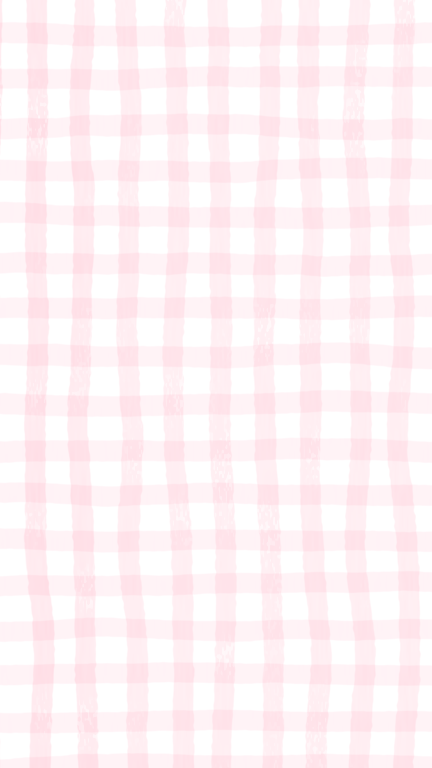
A WebGL 1 fragment shader for this pattern:

```glsl
precision highp float;
// Hand-painted gingham: nine pale pink columns crossing seventeen lighter rows.
// Each stripe wanders by 1D noise and the two washes multiply where they cross;
// the columns also carry brush streaks and dry, grainy patches.
uniform vec2 u_resolution;

float hash(vec2 p) {
  vec3 q = fract(vec3(p.xyx) * 0.1031);
  q += dot(q, q.yzx + 33.33);
  return fract((q.x + q.y) * q.z);
}

float noise(vec2 p) {
  vec2 cell = floor(p);
  vec2 f = fract(p);
  f = f * f * (3.0 - 2.0 * f);
  return mix(mix(hash(cell), hash(cell + vec2(1.0, 0.0)), f.x),
             mix(hash(cell + vec2(0.0, 1.0)), hash(cell + vec2(1.0, 1.0)), f.x), f.y);
}

// Coverage of unit-spaced stripes with wandering centres and ragged edges.
float stripes(float across, float along, float seed, float wander, float ragged, float blur) {
  float index = floor(across + 0.5);
  float lane = index * 7.0 + seed;
  float centre = index + 0.11 * (hash(vec2(lane, 5.0)) - 0.5);
  centre += wander * (noise(vec2(along * 0.42, lane)) - 0.5);
  centre += 0.035 * (noise(vec2(along * 1.7, lane + 1.0)) - 0.5);
  float offset = across - centre;
  float side = step(0.0, offset);
  float halfWidth = 0.222 + 0.03 * (noise(vec2(along * 0.8, lane + 2.0 + side)) - 0.5);
  halfWidth += ragged * (noise(vec2(along * 9.0, lane + 4.0 + side)) - 0.5);
  return 1.0 - smoothstep(-blur, blur, abs(offset) - halfWidth);
}

void main() {
  // One unit is one stripe pitch; y runs down from the top.
  vec2 p = vec2(gl_FragCoord.x, u_resolution.y - gl_FragCoord.y) * 9.39 / u_resolution.x;
  float blur = 0.6 * 9.39 / u_resolution.x + 0.008;

  // Columns lean right near the bottom; rows sag a little below the middle.
  float lean = 0.11 * smoothstep(9.0, 14.0, p.y) * smoothstep(0.0, 0.7, p.x);
  float sag = 0.11 * exp(-0.07 * (p.y - 11.0) * (p.y - 11.0));
  float column = stripes(p.x - 0.78 - lean, p.y, 40.0, 0.19, 0.03, blur);
  float row = stripes((p.y - sag) * 1.0055 - 0.72, p.x, 311.0, 0.13, 0.012, blur);

  // Brush texture in the columns: long streaks plus scattered dry grain.
  float streak = noise(p * vec2(20.0, 2.2) + 60.0) - 0.5;
  float dryPatch = smoothstep(0.55, 0.9, noise(p * vec2(1.0, 0.7) + 17.0));
  float grain = smoothstep(0.55, 0.8, noise(p * vec2(26.0, 11.0) + 90.0));
  float paint = 1.0 + 0.16 * streak - 0.55 * dryPatch * grain;
  paint *= mix(1.22, 0.98, smoothstep(0.8, 3.6, p.x));

  vec3 color = mix(vec3(1.0), vec3(1.0, 0.952, 0.965), row * (1.0 + 0.08 * streak));
  color *= mix(vec3(1.0), vec3(1.0, 0.934, 0.949), column * paint);
  gl_FragColor = vec4(color, 1.0);
}
```
